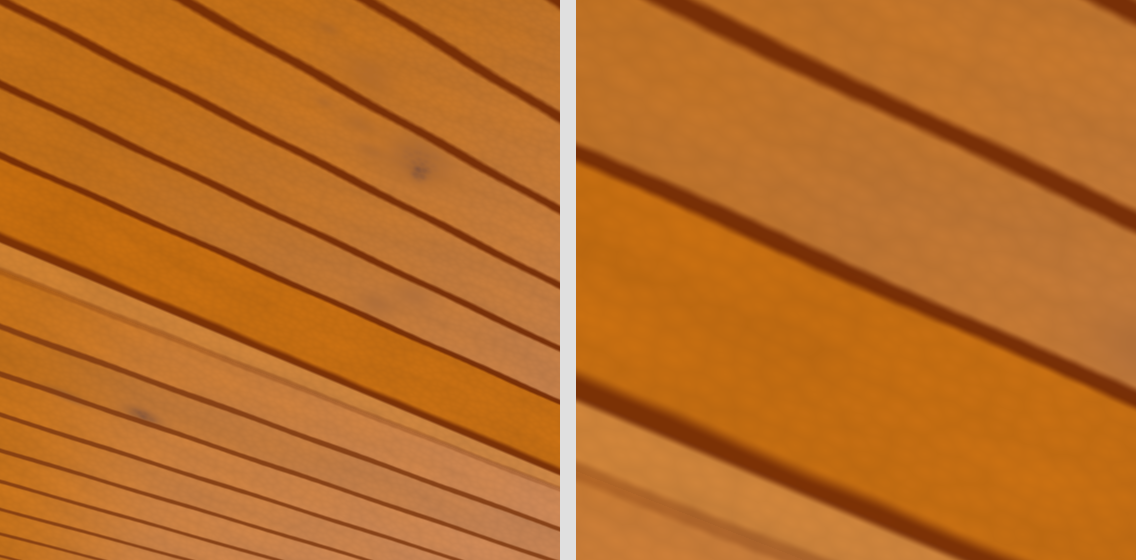
Left: the whole. Right: its middle third, enlarged.
A Shadertoy shader for this texture:

```glsl
// Varnished timber boarding seen in perspective, split by a deep orange beam.
// Two projective maps turn the canvas into board numbers, whose integers are
// the grooves; cellular noise and layered sines add mottling, grain and knots.

// Each fan: groove 0 at the left (start), its slope, board size, its change
// across the canvas, and the rate of shrinking with distance.
const float UP_START = 0.277, UP_SLOPE = 0.441, UP_SIZE = 0.139, UP_TURN = 0.004, UP_SHRINK = 0.077;
const float LOW_START = 0.583, LOW_SLOPE = 0.362, LOW_SIZE = 0.138, LOW_TURN = 0.003, LOW_SHRINK = 0.080;
const float EDGE_START = 0.430, EDGE_SLOPE = 0.416;   // lower edge of the beam
const float GROOVE_HALF = 0.054, GROOVE_SOFT = 0.032; // in board units
const float GRAIN_SLOPE = 0.44;

const vec3 AMBER   = vec3(0.750, 0.430, 0.095);
const vec3 PALE    = vec3(0.770, 0.510, 0.325);
const vec3 BEAM    = vec3(0.755, 0.415, 0.055);
const vec3 STRIP   = vec3(0.810, 0.525, 0.235);
const vec3 GROOVE  = vec3(0.450, 0.165, 0.015);
const vec3 FAR_GROOVE = vec3(0.500, 0.225, 0.060);
const vec3 STAIN   = vec3(0.480, 0.310, 0.230);

const vec2 KNOT_AT = vec2(0.749, 0.309);
const vec2 SCAR_AT = vec2(0.255, 0.742);

float hash(vec2 p) {
    return fract(sin(dot(p, vec2(127.1, 311.7))) * 4375.85);
}

// Distance to the nearest scattered cell point.
float cellular(vec2 p) {
    vec2 cell = floor(p);
    float nearest = 2.0;
    for (int j = -1; j <= 1; j++)
    for (int i = -1; i <= 1; i++) {
        vec2 c = cell + vec2(i, j);
        vec2 point = c + vec2(hash(c), hash(c + 37.0));
        nearest = min(nearest, length(p - point));
    }
    return nearest;
}

// Soft elliptical mark lying along the grain.
float smudge(vec2 p, vec2 centre, vec2 radii) {
    vec2 along = normalize(vec2(1.0, GRAIN_SLOPE));
    vec2 d = p - centre;
    vec2 q = vec2(dot(d, along), dot(d, vec2(-along.y, along.x))) / radii;
    return exp(-dot(q, q));
}

// Groove coverage at a board coordinate; boards below "first" have none.
float groove(float board, float first, float halfWidth) {
    float d = abs(board - max(floor(board + 0.5), first));
    float soft = max(GROOVE_SOFT, fwidth(board));
    return 1.0 - smoothstep(halfWidth - soft, halfWidth + soft, d);
}

void mainImage(out vec4 fragColor, in vec2 fragCoord) {
    vec2 p = fragCoord / iResolution.xy;
    p.y = 1.0 - p.y;                                   // measured downwards

    // Board coordinates and height below the beam edge
    float upper = (UP_START + UP_SLOPE * p.x - p.y)
                / (UP_SIZE + UP_TURN * p.x - UP_SHRINK * p.y);
    float lower = (p.y - LOW_START - LOW_SLOPE * p.x)
                / (LOW_SIZE + LOW_TURN * p.x - LOW_SHRINK * p.y);
    float below = p.y - EDGE_START - EDGE_SLOPE * p.x;
    float px = 1.0 / iResolution.y;
    float isLower = smoothstep(-px, px, below);

    // Grain coordinates and texture
    vec2 g = vec2(p.x + GRAIN_SLOPE * p.y, p.y - GRAIN_SLOPE * p.x);
    float mottle = cellular(g * vec2(7.0, 15.0)) - 0.5;
    float fine = cellular(g * vec2(60.0, 95.0)) - 0.5;
    float streak = sin(g.y * 95.0 + 2.0 * sin(g.x * 7.0))
                 + 0.6 * sin(g.y * 211.0 + 3.0 * sin(g.x * 5.0 + 1.0));

    // Base wood: amber at the left and top, pale towards the lower right
    float sheen = 0.10 + 0.50 * p.x + 0.85 * (p.y - 0.40) + 0.12 * mottle;
    sheen = clamp(sheen, 0.0, 1.0) * smoothstep(-0.05, 0.30, p.x);
    vec3 wood = mix(AMBER, PALE, sheen);
    float id = mix(floor(upper), floor(lower) + 50.0, step(0.0, below));
    wood *= 1.0 + 0.05 * (hash(vec2(id, 3.0)) - 0.5);

    // Beam and the light strip beneath it
    float beam = (1.0 - smoothstep(-0.04, 0.04, upper)) * (1.0 - isLower);
    wood = mix(wood, BEAM, 0.92 * beam);
    float strip = isLower * (1.0 - smoothstep(-1.08, -0.98, lower));
    wood = mix(wood, STRIP, 0.65 * strip);

    wood *= 1.0 - 0.05 * mottle - 0.045 * fine + 0.009 * streak;

    // Large knot, scar, and faint scattered blemishes
    float marks = 0.45 * smudge(p, KNOT_AT - vec2(0.0, 0.022), vec2(0.060, 0.034))
                + 0.60 * smudge(p, KNOT_AT, vec2(0.015, 0.013))
                + 0.75 * smudge(p, SCAR_AT, vec2(0.030, 0.010))
                + 0.55 * smudge(p, SCAR_AT - vec2(0.135, 0.034), vec2(0.040, 0.007));
    for (int i = 0; i < 7; i++) {
        vec2 seed = vec2(float(i), 11.0);
        vec2 at = vec2(0.55 + 0.45 * hash(seed), 0.55 * hash(seed + 5.0));
        float size = 0.007 + 0.030 * hash(seed + 9.0);
        marks += 0.22 * smudge(p, at, vec2(1.6, 0.8) * size);
    }
    wood = mix(wood, STAIN, clamp(marks * (0.8 - 0.5 * fine), 0.0, 0.85));

    // Grooves, slightly uneven in width
    float wear = 0.007 * sin(g.x * 23.0 + id * 2.0) + 0.006 * fine;
    float upperGroove = groove(upper, 0.0, GROOVE_HALF + wear) * (1.0 - isLower);
    float lowerGroove = groove(lower, -1.0, GROOVE_HALF + 0.008 + wear) * isLower;
    lowerGroove *= mix(0.32, 0.88, smoothstep(-0.6, -0.4, lower));
    wood = mix(wood, GROOVE, 0.92 * upperGroove);
    wood = mix(wood, FAR_GROOVE, lowerGroove);

    // Shadow on the beam edge: fuzzy above, crisp below, thinner to the right
    float depth = mix(0.015, 0.009, p.x) + 0.004 * mottle;
    float shadow = smoothstep(-depth - 0.006, -depth + 0.006, below)
                 * (1.0 - smoothstep(0.0, 0.006, below));
    wood = mix(wood, GROOVE, 0.88 * shadow);

    fragColor = vec4(clamp(wood, 0.0, 1.0), 1.0);
}
```
